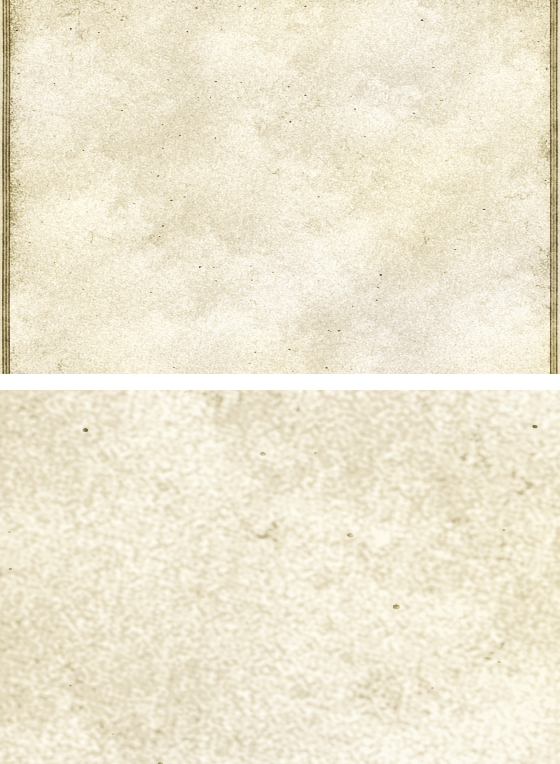
Top: the whole. Bottom: its middle third, enlarged.
Give the GLSL for this texture, as a WebGL 1 fragment shader.

```glsl
precision highp float;
// Aged cream parchment with cloudy stains, fine grain, cracks and ruled side borders.
uniform vec2 u_resolution;

#define CLOUD_SCALE 3.6
#define CLOUD_DEPTH 2.0
#define MOTTLE_DEPTH 0.85
#define GRAIN_SCALE vec2(175.0, 215.0)
#define GRAIN_DEPTH 3.0
#define PAPER_TONE 0.83
#define CRACK_DEPTH 1.3
#define SPECK_DEPTH 2.8
#define EDGE_DEPTH 1.5
#define EDGE_REACH 0.030
#define FRAME_WIDTH 0.0250
#define LINE_WIDTH 0.0021

// Tone steps from lightest paper to darkest ink
const vec3 PALE = vec3(0.97, 0.95, 0.88);
const vec3 CREAM = vec3(0.94, 0.91, 0.82);
const vec3 SHADE = vec3(0.89, 0.85, 0.74);
const vec3 TAN = vec3(0.75, 0.70, 0.53);
const vec3 UMBER = vec3(0.53, 0.47, 0.33);
const vec3 INK = vec3(0.30, 0.26, 0.17);

vec2 hash2(vec2 p) {
  vec3 a = fract(p.xyx * vec3(0.1031, 0.1030, 0.0973));
  a += dot(a, a.yzx + 33.33);
  return fract((a.xx + a.yz) * a.zy);
}

float corner(vec2 cell, vec2 f, vec2 o) {
  return dot(hash2(cell + o) * 2.0 - 1.0, f - o);
}

float gradientNoise(vec2 p) {
  vec2 c = floor(p), f = fract(p);
  vec2 w = f * f * f * (f * (f * 6.0 - 15.0) + 10.0);
  float low = mix(corner(c, f, vec2(0.0)), corner(c, f, vec2(1.0, 0.0)), w.x);
  float high = mix(corner(c, f, vec2(0.0, 1.0)), corner(c, f, vec2(1.0)), w.x);
  return mix(low, high, w.y);
}

float fbm(vec2 p) {
  float sum = 0.0, gain = 1.0;
  for (int i = 0; i < 5; i++) {
    sum += gain * gradientNoise(p);
    p = mat2(1.6, 1.2, -1.2, 1.6) * p + 17.3;
    gain *= 0.65;
  }
  return sum;
}

// Thin broken lines along the zero contour of a wrinkled noise
float cracks(vec2 p, vec2 scale, float seed) {
  float ridge = gradientNoise(p * scale + seed) + 0.22 * gradientNoise(p * 23.0 + seed)
    + 0.08 * gradientNoise(p * 61.0);
  float line = 1.0 - smoothstep(0.006, 0.026, abs(ridge));
  float patches = smoothstep(0.02, 0.22, gradientNoise(p * 3.7 + 41.0 + seed));
  return line * patches * smoothstep(-0.2, 0.2, gradientNoise(p * 17.0 + 7.0));
}

// Sparse dark dots, in a coarse and a fine layer
float specks(vec2 p, float pixel) {
  float ink = 0.0;
  for (int i = 0; i < 2; i++) {
    float scale = 12.0 + 17.0 * float(i);
    vec2 q = p * scale + 60.0 * float(i);
    vec2 cell = floor(q), pick = hash2(cell + 91.0);
    vec2 offset = (fract(q) - 0.2 - 0.6 * hash2(cell)) / scale;
    float radius = mix(0.0009, 0.0030, pick.y * pick.y);
    float spot = 1.0 - smoothstep(radius - 0.5 * pixel, radius + 0.5 * pixel, length(offset * vec2(0.8, 1.2)));
    ink = max(ink, spot * step(pick.x, 0.16) * (0.4 + 0.6 * pick.y));
  }
  return ink;
}

float ruledLine(float d, float at, float pixel) {
  return 1.0 - smoothstep(LINE_WIDTH - 0.5 * pixel, LINE_WIDTH + 0.5 * pixel, abs(d - at));
}

vec3 toneColour(float t) {
  vec3 c = PALE + (PALE - CREAM) * clamp(-t, 0.0, 0.7);
  c = mix(c, CREAM, clamp(t, 0.0, 1.0));
  c = mix(c, SHADE, clamp(t - 1.0, 0.0, 1.0));
  c = mix(c, TAN, clamp(t - 2.0, 0.0, 1.0));
  c = mix(c, UMBER, clamp(t - 3.0, 0.0, 1.0));
  return mix(c, INK, clamp(t - 4.0, 0.0, 1.0));
}

void main() {
  float pixel = 1.0 / u_resolution.y;
  vec2 p = gl_FragCoord.xy * pixel;
  float width = u_resolution.x * pixel;
  float isLeft = step(p.x, 0.5 * width);
  float side = min(p.x, width - p.x) + 0.002 * gradientNoise(vec2(isLeft * 9.0, p.y * 3.0));

  // Paper: ragged clouds, mottling and fibrous grain
  float mottle = fbm(p * vec2(15.0, 21.0) + 30.0);
  float clouds = fbm(p * vec2(0.9, 1.1) * CLOUD_SCALE + 5.0 + 0.25 * mottle);
  vec2 fibre = mat2(0.97, 0.24, -0.24, 0.97) * p * GRAIN_SCALE;
  float grain = gradientNoise(fibre) + 0.5 * gradientNoise(fibre * 0.43 + 13.0);
  float tone = PAPER_TONE + CLOUD_DEPTH * clouds + MOTTLE_DEPTH * mottle + GRAIN_DEPTH * grain;
  tone -= 0.55 * max(tone - 1.7, 0.0);

  // Browned edges, heavier on the left and along the top
  float browning = exp(-max(side - FRAME_WIDTH, 0.0) / EDGE_REACH);
  tone += EDGE_DEPTH * browning * mix(0.55, 0.65 + 0.45 * p.y, isLeft) * (1.0 + clouds);
  tone += 0.5 * exp((p.y - 1.0) / 0.03);

  // Long level cracks, fainter creases and specks
  float crackle = max(cracks(p, vec2(2.6, 5.5), 0.0), 0.6 * cracks(p, vec2(6.0, 4.0), 33.0));
  tone += CRACK_DEPTH * crackle + SPECK_DEPTH * specks(p, pixel);

  // Side borders: tan strip with three ruled lines and a pale outer rim
  float strip = 1.0 - smoothstep(FRAME_WIDTH - pixel, FRAME_WIDTH, side);
  float rim = 1.0 - smoothstep(0.006, 0.006 + pixel, side);
  float wear = 0.6 * mottle + grain;
  tone = mix(tone, mix(2.8, 1.6, rim) + wear, strip);
  float lines = max(ruledLine(side, 0.0085, pixel), ruledLine(side, FRAME_WIDTH, pixel));
  lines = max(lines, ruledLine(side, 0.0170, pixel) * mix(0.45, 0.9, isLeft));
  tone = mix(tone, 4.4 + wear, lines);

  // Slow drift between grey and yellow paper
  float yellowing = gradientNoise(p * 2.3 + 23.0) + 0.25 * browning;
  vec3 colour = toneColour(tone) + yellowing * vec3(0.010, 0.003, -0.06);
  gl_FragColor = vec4(clamp(colour, 0.0, 1.0), 1.0);
}
```
